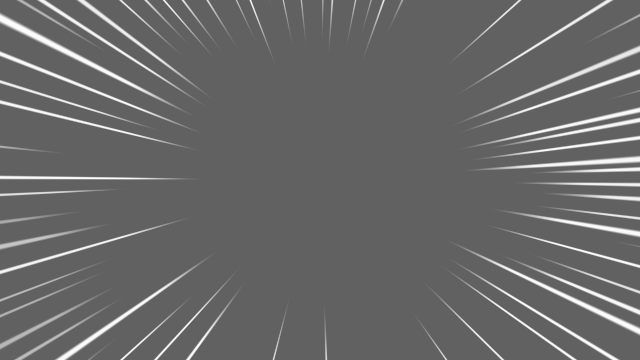
This background is drawn by a WebGL 2 fragment shader. Its source:

```glsl
#version 300 es
precision highp float;

#define BACKGROUND vec3(0.38)
#define STREAK_COLOR vec3(0.985)
#define LANES 70.0
#define MEAN_DENSITY 5.83
#define LANE_PHASE 2.5
#define JITTER 0.5
#define INNER_RADIUS 0.315
#define RADIUS_SPREAD 0.38
#define RIGHT_SHIFT 0.06
#define MIN_SLOPE 0.007
#define MAX_SLOPE 0.022
#define FADE_LENGTH 0.23

uniform vec2 u_resolution;
out vec4 fragColor;

const float TAU = 6.2831853;
const float LANE_SCALE = LANES / (MEAN_DENSITY * TAU);

// Four independent random values for one lane
vec4 laneRandom(float lane) {
    vec4 seed = lane * vec4(12.99, 78.23, 37.72, 93.99) + vec4(1.3, 4.7, 2.9, 8.1);
    return fract(sin(seed) * 4375.85);
}

// Streaks per angle: crowded at both sides, open at the lower right
float laneDensity(float a) {
    float density = MEAN_DENSITY + 1.68 * sin(a) + 2.17 * cos(2.0 * a)
        + 1.41 * cos(3.0 * a) - 1.18 * sin(3.0 * a) + 1.08 * cos(4.0 * a)
        + 1.3 * cos(5.0 * a) - 0.72 * cos(6.0 * a) + 0.48 * sin(6.0 * a);
    return density * LANE_SCALE;
}

// Integral of the density, spanning LANES over a full turn
float laneCoordinate(float a) {
    float total = MEAN_DENSITY * a - 1.68 * cos(a) + 1.085 * sin(2.0 * a)
        + 0.47 * sin(3.0 * a) + 0.393 * cos(3.0 * a) + 0.27 * sin(4.0 * a)
        + 0.26 * sin(5.0 * a) - 0.12 * sin(6.0 * a) - 0.08 * cos(6.0 * a);
    return total * LANE_SCALE + LANE_PHASE;
}

// Coverage of one tapered streak; offset is measured across it
float streak(float offset, float radius, vec4 rnd, vec2 direction, float pixel) {
    float rightness = max(direction.x, 0.0);
    float spread = RADIUS_SPREAD * (1.0 + rightness * (0.3 + 0.5 * direction.y));
    float start = INNER_RADIUS + RIGHT_SHIFT * rightness + spread * rnd.y * rnd.y;
    float along = max(radius - start, 0.0);

    // Streaks toward the sides are broader than upright ones
    float breadth = mix(0.65, 1.1, direction.x * direction.x);
    float halfWidth = along * breadth * mix(MIN_SLOPE, MAX_SLOPE, rnd.z * rnd.z);
    float edge = 1.0 - smoothstep(0.3 * halfWidth, halfWidth + pixel, abs(offset));
    float fade = smoothstep(0.0, FADE_LENGTH, along);

    // Streaks that begin far out are paler
    float strength = 1.0 - 0.45 * smoothstep(0.6, 0.95, rnd.y) - 0.15 * rnd.w * rnd.w;
    return edge * fade * strength;
}

void main() {
    float pixel = 1.0 / u_resolution.y;
    vec2 p = (gl_FragCoord.xy - 0.5 * u_resolution) * pixel;
    float radius = max(length(p), 1e-4);
    float angle = atan(p.y, p.x + 1e-6);

    // Polar lanes, each holding one randomly placed streak
    float coordinate = laneCoordinate(angle);
    float laneToArc = radius / laneDensity(angle);
    float light = 0.0;
    for (float i = -1.0; i <= 1.0; i++) {
        float lane = floor(coordinate) + i;
        vec4 rnd = laneRandom(mod(lane, LANES));
        float center = lane + 0.5 + JITTER * (rnd.x - 0.5);
        float offset = (coordinate - center) * laneToArc;
        light = max(light, streak(offset, radius, rnd, p / radius, pixel));
    }

    fragColor = vec4(mix(BACKGROUND, STREAK_COLOR, light), 1.0);
}
```
